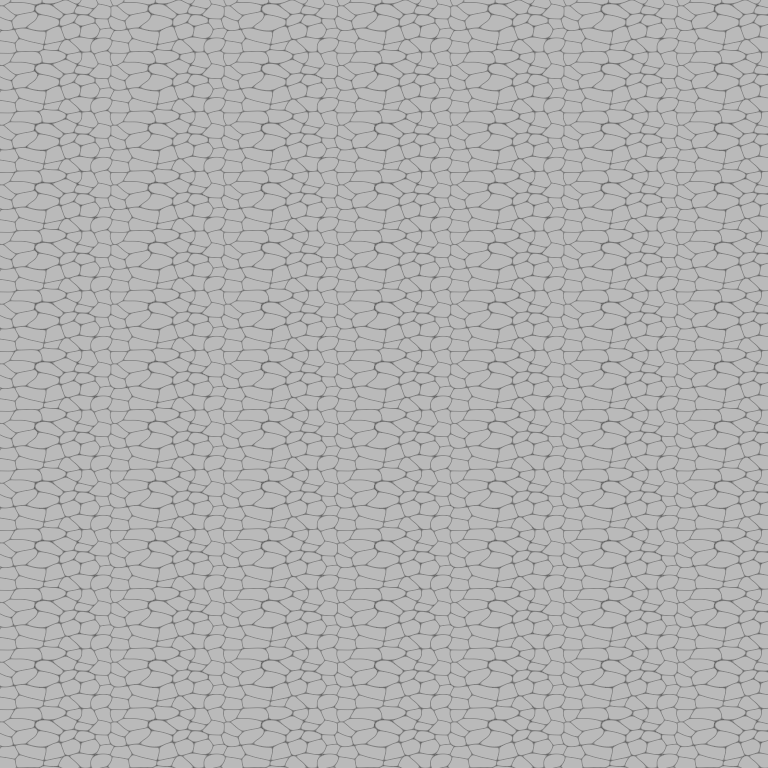
Give the GLSL for this texture, as a Shadertoy shader.

```glsl
// Repeating dry-stone wall: flat grey rounded stones with thin dark joints.

const vec2  REPEATS     = vec2(6.78, 12.87);  // tiles across and down the canvas
const vec2  GRID        = vec2(6.0, 5.0);     // stones per tile
const vec2  WARP_PERIOD = vec2(4.0, 3.0);     // noise cells per tile
const vec2  WARP_AMOUNT = vec2(0.45, 0.45);   // bend of the courses, in stones
const float CROWDING    = 0.20;               // how much stone width varies across a tile
const float CROWD_AT    = 0.82;               // tile position of the narrowest stones
const float JITTER      = 0.64;               // scatter of stone centres
const float SIZE_SPREAD = 0.16;               // difference between big and small stones
const float JOINT       = 0.0002;             // half width of a joint, canvas units
const vec2  CORNER      = vec2(13.0, 32.0);   // corner sharpness per stone, round to square
const float SOFTNESS    = 1.35;               // edge smoothing, in pixels
const vec3  STONE_COLOR = vec3(0.73);
const vec3  JOINT_COLOR = vec3(0.40);
const float TAU         = 6.28319;

vec3 hash3(vec2 p) {
    vec3 q = vec3(dot(p, vec2(127.1, 311.7)),
                  dot(p, vec2(269.5, 183.3)),
                  dot(p, vec2(419.2, 371.9)));
    return fract(sin(q + 1.7) * 43758.5);
}

// Dot product of a wrapped lattice gradient with the offset to the sample.
float latticeSlope(vec2 cell, vec2 corner, vec2 f, float seed) {
    float angle = TAU * hash3(mod(cell + corner, WARP_PERIOD) + seed).x;
    return dot(vec2(cos(angle), sin(angle)), f - corner);
}

// Gradient noise that repeats once per tile.
float tileNoise(vec2 p, float seed) {
    vec2 cell = floor(p), f = fract(p);
    vec2 s = f * f * f * (f * (f * 6.0 - 15.0) + 10.0);
    float low  = mix(latticeSlope(cell, vec2(0, 0), f, seed),
                     latticeSlope(cell, vec2(1, 0), f, seed), s.x);
    float high = mix(latticeSlope(cell, vec2(0, 1), f, seed),
                     latticeSlope(cell, vec2(1, 1), f, seed), s.x);
    return mix(low, high, s.y);
}

// Stone near p, chosen by a column and row step: xy = centre, z = size weight.
vec3 stoneNear(vec2 p, vec2 stepTo) {
    float row = floor(p.y) + stepTo.y;
    float shift = hash3(vec2(mod(row, GRID.y), 17.0)).x;
    vec2 cell = vec2(floor(p.x - shift) + stepTo.x, row);
    vec3 h = hash3(mod(cell, GRID) + 5.0);
    vec2 centre = cell + 0.5 + JITTER * (h.xy - 0.5);
    return vec3(centre + vec2(shift, 0.0), SIZE_SPREAD * h.z);
}

// Squared distance to a stone's centre, less its size weight.
float power(vec2 p, vec3 stone) {
    vec2 d = p - stone.xy;
    return dot(d, d) - stone.z;
}

// Distance in canvas units from p to the rounded outline of its stone.
// The columns of stretch are the change of p per canvas unit.
float stoneEdge(vec2 p, mat2 stretch) {
    vec3 own = vec3(0.0);
    float ownPower = 1e5;
    for (int j = -2; j <= 2; j++)
    for (int i = -2; i <= 2; i++) {
        vec3 stone = stoneNear(p, vec2(i, j));
        float reach = power(p, stone);
        if (reach < ownPower) { ownPower = reach; own = stone; }
    }

    // A smooth minimum over the shared borders rounds off the corners.
    float stonesPerUnit = sqrt(abs(determinant(stretch)));
    float sharpness = stonesPerUnit * mix(CORNER.x, CORNER.y, fract(own.z * 57.0));
    float sum = 0.0;
    for (int j = -2; j <= 2; j++)
    for (int i = -2; i <= 2; i++) {
        vec3 stone = stoneNear(p, vec2(i, j));
        vec2 apart = stone.xy - own.xy;
        if (dot(apart, apart) > 0.001) {
            float border = 0.5 * (power(p, stone) - ownPower) / length(apart * stretch);
            sum += exp(-sharpness * border);
        }
    }
    return -log(max(sum, 1e-20)) / sharpness;
}

void mainImage(out vec4 fragColor, in vec2 fragCoord) {
    vec2 tile = fragCoord / iResolution.y * REPEATS;

    // Narrow stones on one side of the tile, long flat ones on the other.
    vec2 p = tile * GRID;
    p.x += CROWDING * sin(TAU * (tile.x - CROWD_AT));

    // Bend the courses.
    vec2 q = tile * WARP_PERIOD;
    p += WARP_AMOUNT * vec2(tileNoise(q, 3.0), tileNoise(q, 29.0));
    mat2 stretch = mat2(dFdx(p), dFdy(p)) * iResolution.y;

    // Joints with smooth edges.
    float edge = stoneEdge(p, stretch) - JOINT;
    float joint = clamp(0.5 - edge * iResolution.y / SOFTNESS, 0.0, 1.0);
    fragColor = vec4(mix(STONE_COLOR, JOINT_COLOR, joint), 1.0);
}
```
